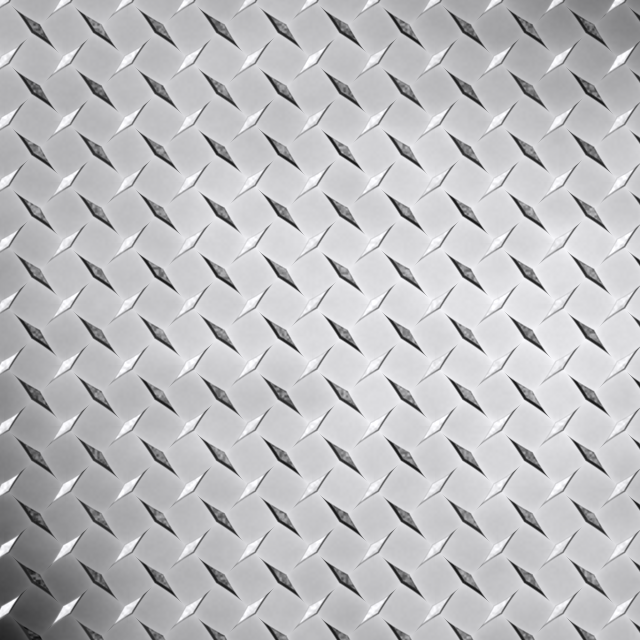
Reproduce this texture procedurally as a Shadertoy shader.

```glsl
// Brushed steel tread plate: two interleaved square grids of raised lugs,
// one leaning left with a black shaded edge, one leaning right and lit white.
// Each lug is a tapered rhombus over a cloudy sheet with darkened corners.

const vec2  PITCH        = vec2(0.0962, 0.0955);  // spacing of both grids
const vec2  DARK_ORIGIN  = vec2(0.0551, 0.9545);
const vec2  LIGHT_ORIGIN = vec2(0.1050, 0.9062);
const vec2  DARK_AXIS    = vec2(0.7071, -0.7071);
const vec2  LIGHT_AXIS   = vec2(0.7071, 0.7071);
const float DARK_LENGTH  = 0.0425;                // half lengths
const float LIGHT_LENGTH = 0.0405;
const vec2  DARK_WIDTH   = vec2(0.0080, 0.0102);  // below and above the axis
const vec2  LIGHT_WIDTH  = vec2(0.0082, 0.0098);
const float DARK_EDGE    = 0.0044;
const float LIGHT_EDGE   = 0.0021;
const float RIM          = 0.0013;
const float SOFTNESS     = 0.0008;
const float HALO_SIZE    = 0.0060;
const vec3  STEEL_TINT   = vec3(0.995, 0.995, 1.008);

float hash(vec2 p) {
    vec3 q = fract(vec3(p.xyx) * 0.1031);
    q += dot(q, q.yzx + 33.33);
    return fract((q.x + q.y) * q.z);
}

float noise(vec2 p) {
    vec2 i = floor(p), f = fract(p);
    f = f * f * (3.0 - 2.0 * f);
    return mix(mix(hash(i), hash(i + vec2(1, 0)), f.x),
               mix(hash(i + vec2(0, 1)), hash(i + vec2(1, 1)), f.x), f.y);
}

float clouds(vec2 p) {
    float sum = 0.0, gain = 0.5;
    for (int i = 0; i < 4; i++) {
        sum += gain * noise(p);
        p = p * 2.03 + 17.1;
        gain *= 0.5;
    }
    return sum;
}

// 1 inside (negative distance), 0 outside
float cover(float d) {
    float e = SOFTNESS + 0.6 / iResolution.y;
    return 1.0 - smoothstep(-e, e, d);
}

// Position along and across the nearest lug, and its grid index
vec2 lugCoords(vec2 p, vec2 origin, vec2 axis, out vec2 id) {
    vec2 q = (p - origin) / PITCH;
    id = floor(q + 0.5);
    q = (q - id) * PITCH;
    return vec2(dot(q, axis), dot(q, vec2(-axis.y, axis.x)));
}

// Signed distances to the lower (x) and upper (y) sides
vec2 lugSides(vec2 uv, float halfLength, vec2 width) {
    float t = 1.0 - abs(uv.x) / halfLength;
    t *= 0.7 + 0.3 * t;
    return vec2(-uv.y, uv.y) - width * t;
}

float gaussian(vec2 p, vec2 center, vec2 size) {
    vec2 q = (p - center) / size;
    return exp(-dot(q, q));
}

// Flat sheet: broad reflection, dim corners and edge, cloudy smears
float sheetTone(vec2 p) {
    float tone = 0.70;
    tone += 0.17 * gaussian(p, vec2(0.77, 0.50), vec2(0.42, 0.40));
    tone += 0.05 * gaussian(p, vec2(0.35, 0.62), vec2(0.25, 0.35));
    tone -= 0.48 * gaussian(p, vec2(-0.02, -0.04), vec2(0.20, 0.24));
    tone -= 0.16 * gaussian(p, vec2(-0.03, 0.30), vec2(0.08, 0.30));
    tone -= 0.24 * gaussian(p, vec2(1.02, 1.03), vec2(0.30, 0.15));
    tone += 0.13 * (clouds(p * vec2(9.0, 13.0)) - 0.47);
    return tone + 0.015 * (noise(p * 210.0) - 0.5);
}

float drawDarkLug(float tone, vec2 p, float sheet) {
    vec2 id;
    vec2 uv = lugCoords(p, DARK_ORIGIN, DARK_AXIS, id);
    vec2 side = lugSides(uv, DARK_LENGTH, DARK_WIDTH);
    float d = max(side.x, side.y);
    tone += 0.09 * exp(-max(d, 0.0) / HALO_SIZE);

    // Mottled upper face, black lower edge
    float face = sheet * (0.66 + 0.14 * (hash(id) - 0.5));
    face += 0.32 * (noise(p * 260.0) - 0.5);
    face -= 0.14 * cover(-side.y - RIM);
    float black = 0.09 + 0.08 * hash(id + 7.0);
    face = mix(face, black, cover(-side.x - DARK_EDGE));
    return mix(tone, face, cover(d));
}

float drawLightLug(float tone, vec2 p, float sheet) {
    vec2 id;
    vec2 uv = lugCoords(p, LIGHT_ORIGIN, LIGHT_AXIS, id);
    vec2 side = lugSides(uv, LIGHT_LENGTH, LIGHT_WIDTH);
    float d = max(side.x, side.y);
    tone += 0.05 * exp(-max(d, 0.0) / HALO_SIZE);

    // White upper facet, greyer lower facet, grey rim, dark lower edge
    float face = mix(0.97, 0.88, cover(uv.y + 0.001));
    face += 0.12 * (noise(p * 240.0) - 0.6) + 0.05 * (hash(id + 3.0) - 0.5);
    face = mix(face, sheet * 0.86, 0.7 * cover(-side.y - RIM));
    float shadow = mix(0.45, 0.95, smoothstep(-0.5, 0.3, uv.x / LIGHT_LENGTH));
    face = mix(face, 0.27 * sheet, shadow * cover(-side.x - LIGHT_EDGE));
    return mix(tone, face, cover(d));
}

void mainImage(out vec4 fragColor, in vec2 fragCoord) {
    vec2 p = fragCoord / iResolution.xy;
    float sheet = sheetTone(p);
    float tone = drawDarkLug(sheet, p, sheet);
    tone = drawLightLug(tone, p, sheet);
    fragColor = vec4(clamp(tone * STEEL_TINT, 0.0, 1.0), 1.0);
}
```
